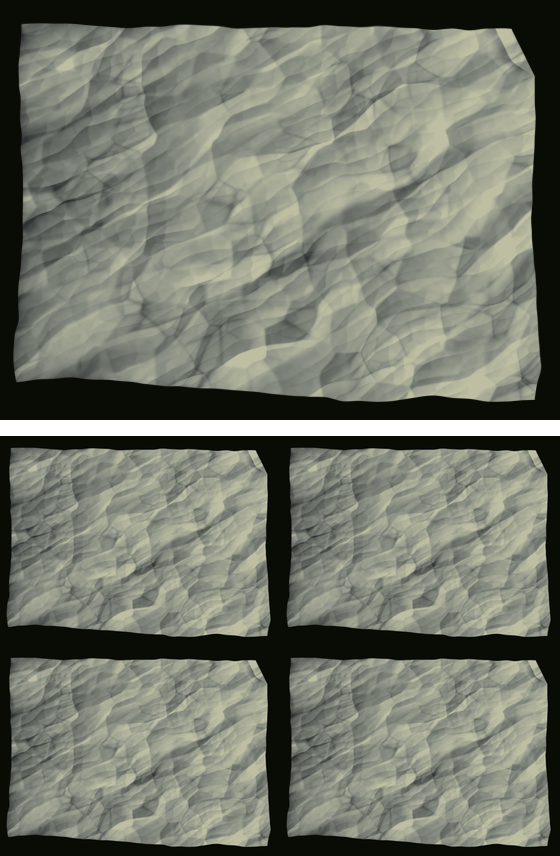
Top: one tile. Bottom: repeated 2 by 2.
Reproduce this texture procedurally as a WebGL 2 fragment shader.

```glsl
#version 300 es
precision highp float;
precision highp int;
// Crumpled sheet of pale paper, lit from the right, on a black ground.

#define ASPECT 1.33333
#define LIGHT vec2(0.88, -0.47)
#define SHADOW vec3(0.26, 0.28, 0.27)
#define MIDTONE vec3(0.53, 0.55, 0.51)
#define LIT vec3(0.68, 0.69, 0.60)
#define GROUND vec3(0.035, 0.043, 0.02)
#define RELIEF 1.0
#define CREASE_DARK 0.26
#define EDGE_SOFT 0.004

uniform vec2 u_resolution;
out vec4 fragColor;

// Integer hash of a lattice cell that wraps at the period
vec3 random(vec2 cell, vec2 period, float seed) {
    uvec3 v = uvec3(vec3(mod(cell, period), seed)) * 1664525u + 1013904223u;
    for (int k = 0; k < 2; k++) {
        v.x += v.y * v.z;
        v.y += v.z * v.x;
        v.z += v.x * v.y;
        v ^= v >> 16u;
    }
    return vec3(v >> 8u) / 16777216.0;
}

// Wrapping value noise, 0 to 1
float noise(vec2 uv, vec2 period, float seed) {
    vec2 q = uv * period, c = floor(q), f = q - c;
    f = f * f * (3.0 - 2.0 * f);
    vec2 e = vec2(1.0, 0.0);
    return mix(
        mix(random(c, period, seed).x, random(c + e.xy, period, seed).x, f.x),
        mix(random(c + e.yx, period, seed).x, random(c + e.xx, period, seed).x, f.x), f.y);
}

// Facets of a soft Voronoi relief: xy is the slope, z peaks on the creases.
// A whole-number shear leans the cells along the rising diagonal.
vec3 facets(vec2 uv, vec2 period, float shear, float sharpness, float seed) {
    vec2 q = period * vec2(uv.x - shear * uv.y, uv.y), base = floor(q);
    vec2 slope = vec2(0.0);
    float sum = 1e-20, squares = 0.0;
    for (int j = -1; j <= 1; j++)
    for (int i = -1; i <= 1; i++) {
        vec2 cell = base + vec2(i, j);
        vec3 r = random(cell, period, seed);
        vec2 d = q - cell - r.xy;
        vec2 tilt = vec2(r.z, fract(r.z * 17.0)) - 0.5;
        float w = exp(-sharpness * dot(d, d));
        slope += w * (d + 0.7 * tilt);
        sum += w;
        squares += w * w;
    }
    slope *= period / sum;
    slope = vec2(slope.x / ASPECT, slope.y - shear * slope.x) / period.y;
    return vec3(slope, 1.0 - squares / (sum * sum));
}

// Distance inside the wavy sheet outline, without the cut corner
float sheet(vec2 uv) {
    float wave = noise(uv, vec2(9.0, 7.0), 11.0) - 0.5;
    float ripple = noise(uv, vec2(31.0, 25.0), 12.0) - 0.5;
    float wobble = 0.026 * wave + 0.007 * ripple;
    float left = uv.x - 0.033, right = 0.957 - uv.x;
    float bottom = uv.y - mix(0.095, 0.045, smoothstep(0.1, 0.9, uv.x));
    float top = 0.932 - uv.y + 0.018 * (1.0 - smoothstep(0.0, 0.45, uv.x));
    return min(min(left, right) * ASPECT, min(bottom, top)) + wobble;
}

void main() {
    vec2 uv = gl_FragCoord.xy / u_resolution;

    // Bend the folds so that creases are not straight
    vec2 bend = vec2(noise(uv, vec2(7.0, 5.0), 1.0), noise(uv, vec2(7.0, 5.0), 2.0)) - 0.5;
    vec2 kink = vec2(noise(uv, vec2(27.0, 21.0), 3.0), noise(uv, vec2(27.0, 21.0), 4.0)) - 0.5;
    vec2 w = uv + 0.035 * bend + 0.009 * kink;

    // Folds from broad to fine
    vec3 broad = facets(w, vec2(6.0, 4.0), 1.0, 12.0, 21.0);
    vec3 slant = facets(w, vec2(11.0, 10.0), 1.0, 22.0, 22.0);
    vec3 medium = facets(w, vec2(15.0, 11.0), 0.0, 26.0, 23.0);
    vec3 small = facets(w, vec2(27.0, 22.0), 1.0, 18.0, 24.0);
    vec3 fine = facets(w, vec2(46.0, 35.0), 0.0, 12.0, 25.0);
    float rough = 0.35 + 1.3 * noise(uv, vec2(8.0, 6.0), 5.0);
    vec2 slope = 0.075 * broad.xy - 0.085 * slant.xy + 0.12 * medium.xy
               + rough * (0.055 * small.xy - 0.04 * fine.xy);

    // Tone: side light, folds, dark broken crease lines, grain
    float tone = 0.505 + 0.115 * uv.x + RELIEF * dot(slope, LIGHT);
    float broken = smoothstep(0.45, 0.8, noise(uv, vec2(17.0, 13.0), 6.0));
    tone -= CREASE_DARK * broken * (0.8 * slant.z + 0.6 * medium.z + 0.3 * small.z);
    tone += 0.02 * (noise(uv, vec2(160.0, 120.0), 7.0) - 0.5);

    // Sheet edge, turning away from the light on the left
    float inside = sheet(uv);
    tone -= 0.13 * exp(-max(inside, 0.0) / 0.02) * (1.0 - smoothstep(0.0, 0.6, uv.x));

    // Folded top right corner: bright flap with a shadow behind it
    float corner = 1.503 - dot(uv * vec2(ASPECT, 1.0), vec2(0.897, 0.441));
    float reach = smoothstep(0.81, 0.86, uv.y) * step(0.8, uv.x);
    float flap = 0.034 * reach;
    float shade = smoothstep(flap - 0.002, flap + 0.002, corner)
                * (1.0 - smoothstep(flap, flap + 0.035, corner));
    tone += reach * (0.06 * (1.0 - smoothstep(flap - 0.002, flap + 0.002, corner)) - 0.2 * shade);
    inside = min(inside, corner);

    tone = clamp(tone, 0.18, 0.74);
    vec3 paper = tone < MIDTONE.r
        ? mix(SHADOW, MIDTONE, (tone - SHADOW.r) / (MIDTONE.r - SHADOW.r))
        : mix(MIDTONE, LIT, (tone - MIDTONE.r) / (LIT.r - MIDTONE.r));
    float cover = smoothstep(-0.5 * EDGE_SOFT, 0.5 * EDGE_SOFT, inside);
    fragColor = vec4(mix(GROUND, paper, cover), 1.0);
}
```
